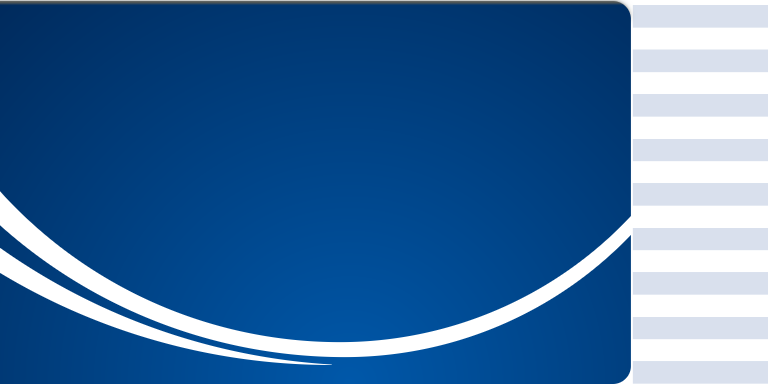
Reproduce this background procedurally as a WebGL 1 fragment shader.

```glsl
precision highp float;
// Glossy blue rounded panel with two white swooshes, beside pale horizontal stripes.
uniform vec2 u_resolution;

#define PANEL_RIGHT 1.643
#define PANEL_TOP 0.997
#define CORNER_RADIUS 0.047
#define STRIPE_PERIOD 0.1159
#define STRIPE_HEIGHT 0.0590
#define STRIPE_TOP 0.987
#define GLOW_CENTER vec2(0.91, 0.0)
#define GLOW_REACH 1.36
#define GLOW_BLUE vec3(0.0, 0.345, 0.665)
#define DEEP_BLUE vec3(0.0, 0.165, 0.360)
#define STRIPE_COLOR vec3(0.85, 0.88, 0.93)
#define RIM_COLOR vec3(0.32, 0.34, 0.33)

// Antialiased coverage of a signed distance (negative is inside).
float cover(float d) {
  return clamp(0.5 - d * u_resolution.y, 0.0, 1.0);
}

// Distance to a rounded box.
float roundedBox(vec2 p, vec2 center, vec2 halfSize, float radius) {
  vec2 q = abs(p - center) - halfSize + radius;
  return length(max(q, 0.0)) + min(max(q.x, q.y), 0.0) - radius;
}

// Signed distance above a bowl whose two sides may have different radii.
float bowl(vec2 p, vec2 lowest, float leftRadius, float rightRadius) {
  float radius = p.x < lowest.x ? leftRadius : rightRadius;
  return radius - length(p - lowest - vec2(0.0, radius));
}

// Area between an upper and a lower curve.
float band(float aboveUpper, float aboveLower) {
  return cover(max(aboveUpper, -aboveLower));
}

vec3 stripes(vec2 p) {
  float t = mod(STRIPE_TOP - p.y, STRIPE_PERIOD);
  float d = abs(t - 0.5 * STRIPE_HEIGHT) - 0.5 * STRIPE_HEIGHT;
  float inside = cover(d) * cover(p.y - STRIPE_TOP);
  inside *= cover(PANEL_RIGHT + 0.005 - p.x);
  return mix(vec3(1.0), STRIPE_COLOR, inside);
}

vec3 panel(vec2 p) {
  // Radial glow rising from the lower edge
  float fade = clamp(length(p - GLOW_CENTER) / GLOW_REACH, 0.0, 1.0);
  vec3 color = mix(GLOW_BLUE, DEEP_BLUE, fade);

  // Grey rim along the top
  float rim = 1.0 - smoothstep(0.002, 0.012, PANEL_TOP - p.y);
  color = mix(color, RIM_COLOR, rim);

  // Broad upper swoosh
  float upper = bowl(p, vec2(0.885, 0.109), 1.193, 1.039);
  float lower = bowl(p, vec2(0.898, 0.070), 1.346, 1.031);
  float swoosh = band(upper, lower);

  // Lower swoosh tapering to a point
  upper = bowl(p, vec2(0.964, 0.0477), 1.667, 1.667);
  lower = bowl(p, vec2(0.862, 0.0495), 1.669, 1.669);
  float tail = band(upper, lower) * cover(p.x - 0.864);
  return mix(color, vec3(1.0), max(swoosh, tail));
}

void main() {
  vec2 p = gl_FragCoord.xy / u_resolution.y;
  vec3 color = stripes(p);

  // The panel extends past the left side of the canvas
  vec2 halfSize = vec2(0.5 * PANEL_RIGHT + 0.1, 0.5 * PANEL_TOP);
  vec2 center = vec2(PANEL_RIGHT - halfSize.x, halfSize.y);
  float d = roundedBox(p, center, halfSize, CORNER_RADIUS);

  // Faint shadow at the upper edge and corner
  float shadow = 0.5 * exp(-max(d, 0.0) * 250.0) * smoothstep(0.93, 0.99, p.y);
  color = mix(color, RIM_COLOR, shadow);

  gl_FragColor = vec4(mix(color, panel(p), cover(d)), 1.0);
}
```
